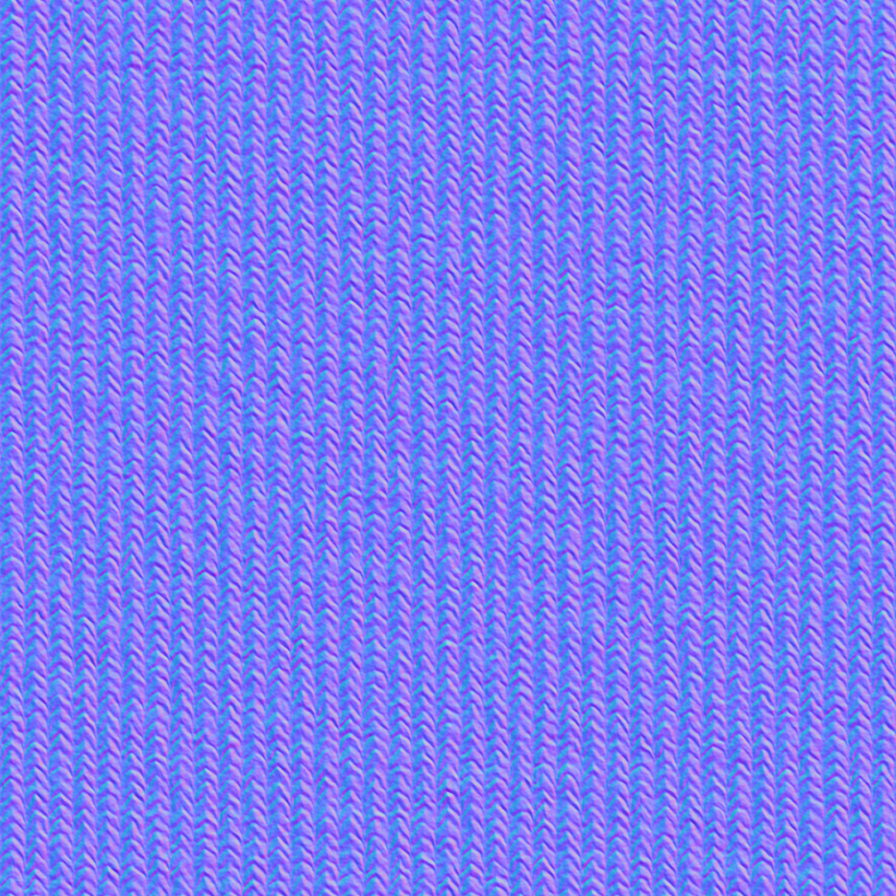
A Shadertoy shader for this texture map:

```glsl
const float TAU = 6.2831853;

vec2 randomGradient(vec2 cell) {
    vec2 q = fract(cell * vec2(0.1031, 0.1137));
    q += dot(q, q.yx + 33.33);
    float angle = TAU * fract((q.x + q.y) * q.x * 7.13);
    return vec2(cos(angle), sin(angle));
}

float gradientNoise(vec2 p) {
    vec2 i = floor(p), f = p - i;
    vec2 w = f * f * f * (f * (f * 6.0 - 15.0) + 10.0);
    vec2 e = vec2(1.0, 0.0);
    float a = dot(randomGradient(i), f);
    float b = dot(randomGradient(i + e), f - e);
    float c = dot(randomGradient(i + e.yx), f - e.yx);
    float d = dot(randomGradient(i + 1.0), f - 1.0);
    return mix(mix(a, b, w.x), mix(c, d, w.x), w.y);
}

// Fabric height; one unit of p is the width of one knitted rib
float knitHeight(vec2 p) {
    // Uneven tension bends the ribs and rows
    vec2 q = p;
    q.x += 0.12 * gradientNoise(p * vec2(0.5, 0.4) + 7.0);
    q.x += 0.08 * gradientNoise(p * vec2(0.9, 1.5) + 91.0);
    q.y += 0.2 * gradientNoise(p * vec2(0.6, 0.4) + 41.0);
    float rib = floor(q.x);
    float u = q.x - rib - 0.5;

    // Ridge with nearly straight flanks
    float theta = TAU * u;
    float h = 0.05 * (cos(theta) + cos(3.0 * theta) / 12.0 - 0.07 * sin(2.0 * theta));

    // Yarn legs fall away from the crest on both sides
    float v = u + 0.04;
    float side = max(v / 1.08, -v / 0.92);
    side = sqrt(side * side + 0.002);
    float shift = 0.22 * randomGradient(vec2(rib, 19.0)).x;
    float phase = q.y * 64.0 / 37.0 + 1.9 * side + shift;
    phase += 0.28 * gradientNoise(q * 2.1 + 13.0);
    float wave = cos(TAU * phase - 0.2 * sin(TAU * phase));
    float strength = 0.03 + 0.028 * gradientNoise(q * vec2(1.1, 1.6) + 71.0);
    float inside = smoothstep(0.5, 0.36, abs(u));
    h += strength * wave * inside;

    // Twisted fibres follow the legs, with loose fuzz over them
    h += 0.03 * inside * gradientNoise(vec2(q.x * 2.6, phase * 2.2));
    h += 0.025 * gradientNoise(p * 4.1 + 23.0);
    h += 0.009 * gradientNoise(p * 7.7 + 57.0);

    // Soft swells, uneven rows and one shallow crease
    h += 0.06 * gradientNoise(p * 0.8 + 33.0);
    h += 0.03 * gradientNoise(vec2(p.x * 0.15, p.y * 1.2));
    float crease = (p.y - 34.1) / 0.22;
    return h - 0.025 * exp(-crease * crease);
}

vec3 surfaceNormal(vec2 p) {
    vec2 e = vec2(0.03, 0.0);
    float dx = knitHeight(p + e) - knitHeight(p - e);
    float dy = knitHeight(p + e.yx) - knitHeight(p - e.yx);
    return normalize(vec3(-1.1 * vec2(dx, dy) / (2.0 * e.x) - vec2(0.03, 0.01), 1.0));
}

void mainImage(out vec4 fragColor, in vec2 fragCoord) {
    // Average four samples per pixel
    vec3 normal = vec3(0.0);
    for (int i = 0; i < 4; i++) {
        vec2 offset = vec2(i % 2, i / 2) * 0.5 - 0.25;
        normal += surfaceNormal((fragCoord + offset) / iResolution.xy * 37.0);
    }
    // Encode the direction as colour
    fragColor = vec4(normalize(normal) * 0.5 + 0.5, 1.0);
}
```
